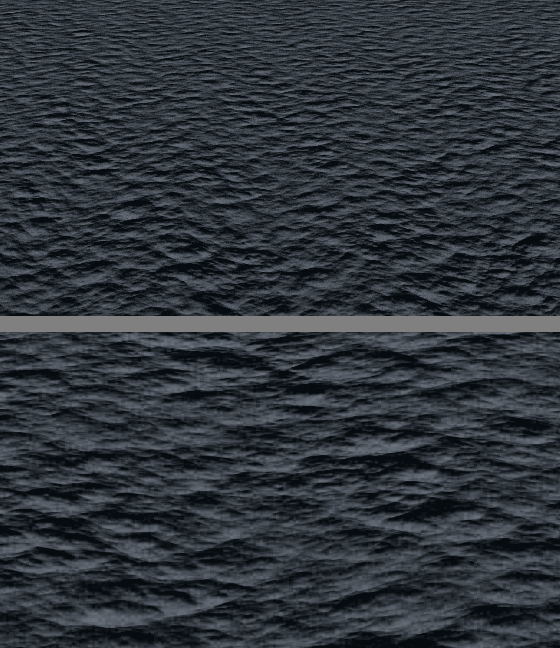
Top, the full canvas; bottom, a detail of the centre.
Write a Shadertoy shader that draws this texture.

```glsl
float hash(vec2 cell) {
    vec3 p = fract(cell.xyx * vec3(0.1031, 0.1030, 0.0973));
    p += dot(p, p.yzx + 33.33);
    return fract((p.x + p.y) * p.z);
}

// Slope of sharp-crested layered sines, positive on faces turned to the viewer.
float waveSlope(vec2 water, float footprint) {
    float slope = 0.0;
    float frequency = 17.0;
    float weight = 1.0;
    for (int i = 0; i < 27; i++) {
        float n = float(i);
        float angle = 2.2 * (fract(n * 0.618 + 0.3) - 0.5);
        vec2 heading = vec2(sin(angle), cos(angle));
        float phase = dot(heading, water) * frequency + n * n * 1.7;
        float rise = cos(phase) * exp(sin(phase) - 1.0);

        // Crests break into short groups along their length.
        float along = dot(vec2(heading.y, -heading.x), water);
        rise *= 0.75 + 0.65 * sin(along * frequency * 0.45 + n * 2.3);

        // Waves finer than the sampling footprint fade out.
        float blur = frequency * footprint * 0.3;
        slope += rise * heading.y * weight * exp(-blur * blur);

        // Each wave drags the smaller ones riding on it.
        water -= heading * rise * weight * 0.25 / frequency;
        frequency *= 1.1;
        weight *= 0.975;
    }
    return slope;
}

void mainImage(out vec4 fragColor, in vec2 fragCoord) {
    vec2 uv = fragCoord / iResolution.y;
    float centerX = uv.x - 0.5 * iResolution.x / iResolution.y;

    // Flat sea plane seen in perspective, its horizon above the frame.
    float nearness = 1.6 - uv.y;
    vec2 water = vec2(3.1 * centerX, 8.5) / nearness;
    float footprint = 8.5 / (nearness * nearness * iResolution.y);
    water += 0.05 * sin(water.yx * vec2(3.1, 4.3) + vec2(0.7, 2.1));

    // Broad swell gathers the waves into darker and calmer patches.
    float swell = sin(water.x * 3.3 + 1.4 * sin(water.y * 2.7))
                * sin(water.y * 4.1 + 1.2 * sin(water.x * 2.9));
    float slope = waveSlope(water, footprint) * (1.0 + 0.25 * swell);

    // Steep faces go dark, backs reflect the sky.
    float light = 0.42 - 0.62 * tanh(0.62 * slope + 0.1 * swell);
    light += 0.14 * (uv.y - 0.5);
    light += 0.2 * (hash(floor(uv * 288.0)) - 0.5);

    vec3 deepWater = vec3(0.02, 0.045, 0.06);
    vec3 skySheen = vec3(0.38, 0.41, 0.45);
    fragColor = vec4(mix(deepWater, skySheen, clamp(light, 0.0, 1.1)), 1.0);
}
```
